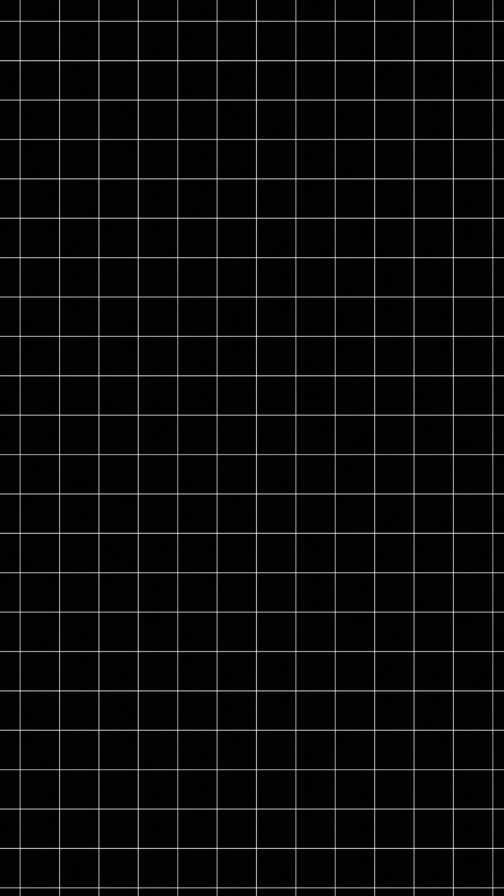
A Shadertoy shader for this pattern:

```glsl
// Thin grey square grid on near-black, with slight brightness changes from line to line.

// Share of a pixel covered by a line, given the distance to its centre
vec2 lineCoverage(vec2 dist, float width, float pixel) {
    vec2 right = min(dist + 0.5 * pixel, vec2(0.5 * width));
    vec2 left = max(dist - 0.5 * pixel, vec2(-0.5 * width));
    return max(right - left, 0.0) / pixel;
}

// Layered sines give each line its own strength
vec2 lineStrength(vec2 index) {
    vec2 beat = cos(1.5708 * (index - vec2(2.0, 13.0)));
    vec2 drift = sin(index * 2.3 + vec2(0.7, 4.1));
    return vec2(0.57, 0.61) + 0.05 * beat + 0.03 * drift;
}

void mainImage(out vec4 fragColor, in vec2 fragCoord) {
    // Canvas width is one unit
    float pixel = 1.0 / iResolution.x;
    vec2 p = fragCoord * pixel;

    // Nearest vertical and horizontal line
    float pitch = 0.07815;
    vec2 grid = (p - vec2(0.040, 0.0162)) / pitch;
    vec2 index = round(grid);
    vec2 dist = abs(grid - index) * pitch;

    // Crossings add up softly
    vec2 light = lineCoverage(dist, 0.0024, pixel) * lineStrength(index);
    float glow = 1.0 - (1.0 - light.x) * (1.0 - light.y);

    // Faint uneven dark ground
    float mottle = sin(p.x * 61.0 + 2.0 * sin(p.y * 37.0)) * sin(p.y * 53.0 + sin(p.x * 29.0));
    vec3 ground = vec3(0.008 + 0.003 * mottle);

    fragColor = vec4(mix(ground, vec3(0.99, 1.0, 0.99), glow), 1.0);
}
```
